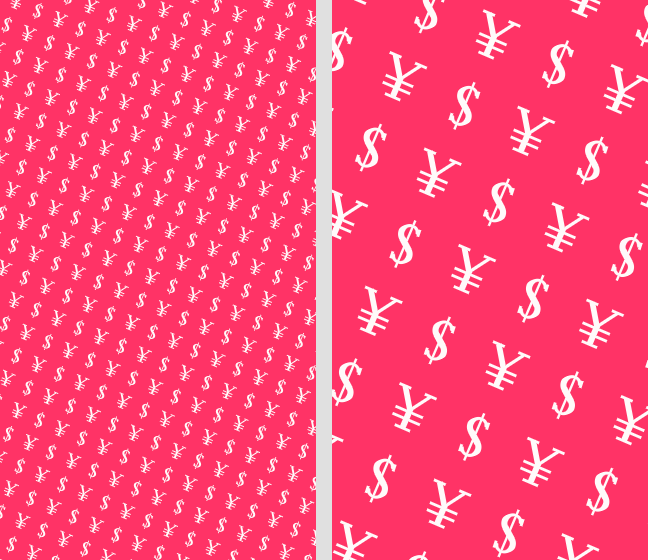
Left, the full canvas; right, a detail of the centre.
A Shadertoy shader for this pattern:

```glsl
// Tilted checkerboard of white serif dollar and yen signs on a flat pink-red ground.

#define GROUND  vec3(1.0, 0.2, 0.4)
#define INK     vec3(1.0, 0.98, 0.98)
#define HEIGHT  768.0               // canvas height in design units
#define TILT    0.404               // clockwise turn of the grid, radians
#define CELL    vec2(31.8, 34.35)   // spacing between neighbouring signs
#define ANCHOR  vec2(-11.7, 79.6)   // centre of one dollar, from canvas centre
#define THICK   1.4                 // half width of heavy strokes
#define THIN    0.65                // half width of hairlines and serifs

// Straight stroke with square ends
float stroke(vec2 p, vec2 a, vec2 b, float halfWidth) {
    vec2 axis = normalize(b - a);
    vec2 q = p - 0.5 * (a + b);
    q = abs(vec2(dot(q, axis), dot(q, vec2(-axis.y, axis.x))));
    q -= vec2(0.5 * distance(a, b), halfWidth);
    return length(max(q, 0.0)) + min(max(q.x, q.y), 0.0);
}

// Distance to an arc centred on direction mid, reaching aperture to either side
float arc(vec2 p, float radius, float mid, float aperture) {
    vec2 m = vec2(cos(mid), sin(mid));
    vec2 q = vec2(abs(dot(p, vec2(-m.y, m.x))), dot(p, m));
    vec2 end = vec2(sin(aperture), cos(aperture));
    return end.y * q.x > end.x * q.y ? distance(q, end * radius)
                                     : abs(length(q) - radius);
}

float dollar(vec2 p) {
    float bar = stroke(p, vec2(0.0, -11.7), vec2(0.0, 11.7), 0.55);

    // The S is unchanged by a half turn, so only its upper half is built
    vec2 q = p.y < 0.0 ? -p : p;
    const float radius = 3.9, lift = 5.0;
    float lean = asin(radius / lift);
    vec2 joint = sqrt(lift * lift - radius * radius) * vec2(-sin(lean), cos(lean));

    float weight = mix(THICK, THIN, smoothstep(5.0, 8.8, q.y));
    float bowl = arc(q - vec2(0.0, lift), radius, radians(133.0), radians(98.0)) - weight;
    float spine = stroke(q, joint, -joint, THICK + 0.1);
    float serif = stroke(q, vec2(3.9, 5.3), vec2(3.6, 8.6), THIN);
    return min(min(bar, bowl), min(spine, serif));
}

float yen(vec2 p) {
    vec2 fork = vec2(0.0, -0.3);
    float d = stroke(p, vec2(-6.4, 9.2), fork, THICK - 0.1);
    d = min(d, stroke(p, vec2(6.4, 9.2), fork, THIN + 0.1));
    d = min(d, stroke(p, vec2(0.0, 0.6), vec2(0.0, -9.4), THICK));

    // Serifs on both arms and the foot, mirrored about the stem
    vec2 q = vec2(abs(p.x), p.y);
    d = min(d, stroke(q, vec2(3.4, 9.1), vec2(9.2, 9.1), THIN));
    d = min(d, stroke(q, vec2(-3.8, -9.1), vec2(3.8, -9.1), THIN));

    // Two crossbars
    for (int i = 0; i < 2; i++) {
        float y = -1.2 - 3.5 * float(i);
        d = min(d, stroke(p, vec2(-6.8, y), vec2(6.8, y), THIN));
    }
    return d;
}

void mainImage(out vec4 fragColor, in vec2 fragCoord) {
    float pixel = HEIGHT / iResolution.y;
    vec2 p = (fragCoord - 0.5 * iResolution.xy) * pixel - ANCHOR;

    // Turn into the grid frame, then find the nearest cell
    float c = cos(TILT), s = sin(TILT);
    p = vec2(c * p.x - s * p.y, s * p.x + c * p.y);
    vec2 cell = floor(p / CELL + 0.5);
    p -= cell * CELL;

    // Alternate the two signs like a checkerboard
    bool even = mod(cell.x + cell.y, 2.0) < 0.5;
    float d = even ? dollar(p) : yen(p);

    float cover = clamp(0.5 - d / pixel, 0.0, 1.0);
    fragColor = vec4(mix(GROUND, INK, cover), 1.0);
}
```
